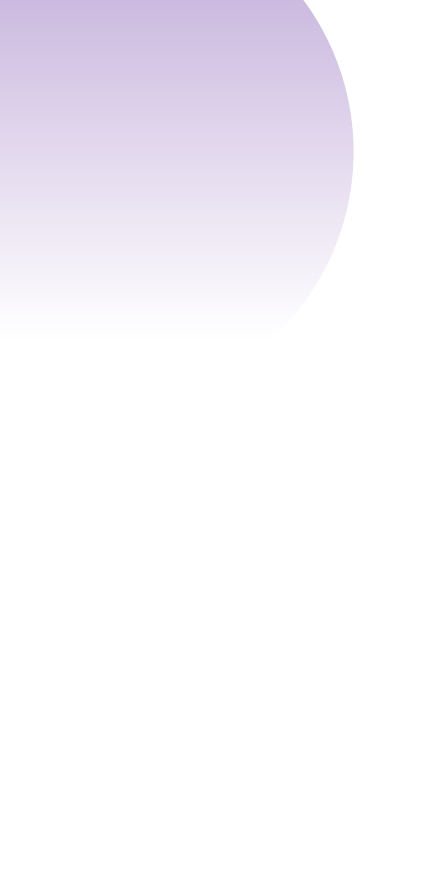
Reproduce this background procedurally as a Shadertoy shader.

```glsl
// Draws a large lavender disc at the upper left that fades downward into white.

// Lengths are in canvas heights, origin at the lower left
const vec2  DISC_CENTER = vec2(0.1107, 0.8307);
const float DISC_RADIUS = 0.2839;
const float FADE_BOTTOM = 0.620;
const float FADE_TOP    = 1.0;

const vec3 PAPER    = vec3(1.0);
const vec3 LAVENDER = vec3(0.800, 0.730, 0.877);

// Coverage of a disc, with an edge one pixel wide
float discMask(vec2 p, vec2 center, float radius, float pixel) {
    float dist = length(p - center) - radius;
    return clamp(0.5 - dist / pixel, 0.0, 1.0);
}

void mainImage(out vec4 fragColor, in vec2 fragCoord) {
    vec2 p = fragCoord / iResolution.y;
    float pixel = 1.0 / iResolution.y;

    // Vertical fade inside the disc
    float fade = clamp((p.y - FADE_BOTTOM) / (FADE_TOP - FADE_BOTTOM), 0.0, 1.0);
    float tint = fade * discMask(p, DISC_CENTER, DISC_RADIUS, pixel);

    fragColor = vec4(mix(PAPER, LAVENDER, tint), 1.0);
}
```
